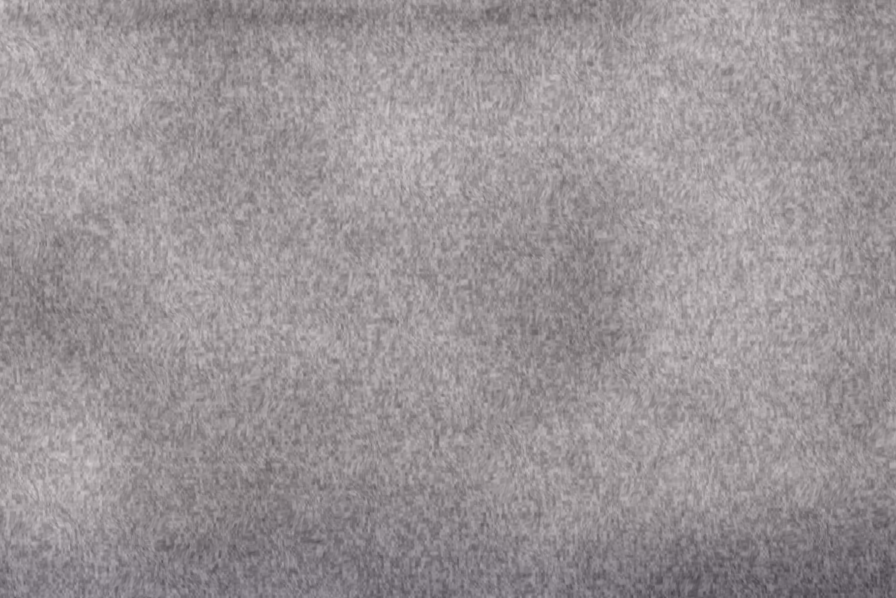
Give the GLSL for this texture, as a WebGL 2 fragment shader.

```glsl
#version 300 es
precision highp float;

#define BASE_TONE 0.613
#define CLOUD_SCALE 3.6
#define CLOUD_CONTRAST 0.24
#define FIBRE_SCALE vec2(190.0, 108.0)
#define FIBRE_CONTRAST 0.145
#define FLECK_SCALE vec2(300.0, 215.0)
#define FLECK_CONTRAST 0.105
#define RIB_COUNT 118.0
#define RIB_CONTRAST 0.009
#define HEM_SHADE 0.125
#define FOLD_SHADE 0.07

uniform vec2 u_resolution;
out vec4 fragColor;

float hash(vec2 cell) {
  uvec2 q = uvec2(ivec2(cell)) * uvec2(1597334673u, 3812015801u);
  uint n = (q.x ^ q.y) * 1597334673u;
  n = (n ^ (n >> 15)) * 2246822519u;
  return float((n ^ (n >> 13)) >> 8) / 16777216.0;
}

float noise(vec2 p) {
  vec2 cell = floor(p);
  vec2 f = fract(p);
  f = f * f * f * (f * (f * 6.0 - 15.0) + 10.0);
  float low = mix(hash(cell), hash(cell + vec2(1, 0)), f.x);
  float high = mix(hash(cell + vec2(0, 1)), hash(cell + vec2(1, 1)), f.x);
  return mix(low, high, f.y);
}

// Layered noise, rotated per octave to hide the lattice
float fbm(vec2 p) {
  float sum = 0.0;
  float weight = 0.5;
  for (int i = 0; i < 4; i++) {
    sum += weight * noise(p);
    p = mat2(1.6, 1.2, -1.2, 1.6) * p + 17.3;
    weight *= 0.5;
  }
  return sum / 0.9375;
}

// Short upright pile, leaning a little differently from place to place
float pile(vec2 p) {
  float lean = 0.012 * (noise(p * 20.0 + 40.0) - 0.5);
  vec2 q = vec2(p.x + 0.05 * p.y + lean, p.y + 0.5 * lean);
  float fibre = noise(q * FIBRE_SCALE);
  float fleck = noise(q * FLECK_SCALE + 71.0);
  float tuft = noise(q * vec2(80.0, 50.0) + 13.0);
  float pit = smoothstep(0.68, 1.0, noise(q * vec2(150.0, 115.0) + 33.0));
  return FIBRE_CONTRAST * (fibre - 0.5) + FLECK_CONTRAST * (fleck - 0.5)
       + 0.035 * (tuft - 0.5) - 0.055 * pit;
}

// Faint ribs and cross threads of the backing, showing in patches
float weave(vec2 p) {
  float rib = sin(6.2832 * (p.x * RIB_COUNT + 0.8 * noise(p * 9.0)));
  float thread = noise(vec2(p.x * 9.0, p.y * 150.0) + 5.0) - 0.5;
  float patches = smoothstep(0.3, 0.7, noise(p * 5.0 + 61.0));
  return RIB_CONTRAST * rib * patches + 0.028 * thread;
}

void main() {
  vec2 p = gl_FragCoord.xy / u_resolution.y;

  // Soft worn clouds
  float cloud = fbm(p * CLOUD_SCALE + vec2(3.7, 8.2)) - 0.5;
  float tone = BASE_TONE + CLOUD_CONTRAST * cloud;

  // Uneven dark stain rising from the lower edge
  float reach = 0.06 + 0.28 * fbm(vec2(p.x * 4.0, p.y * 2.5) + 24.0);
  float hem = 1.0 - smoothstep(0.0, reach, p.y);
  tone -= HEM_SHADE * hem;

  // Blurred crease near the upper edge, fading to the right
  float crease = (p.y - 0.968 - 0.008 * noise(p * 5.0)) / 0.018;
  float fold = exp(-crease * crease) * (1.0 - smoothstep(0.75, 1.25, p.x));
  tone -= FOLD_SHADE * fold * (0.6 + 0.6 * noise(p * 6.0 + 9.0));

  tone += pile(p) + weave(p);

  // Warm mauve grey, turning cooler in the stain
  vec3 tint = vec3(0.0, -0.024, -0.016) + vec3(-0.008, -0.004, 0.014) * hem;
  fragColor = vec4(clamp(tone + tint, 0.0, 1.0), 1.0);
}
```
